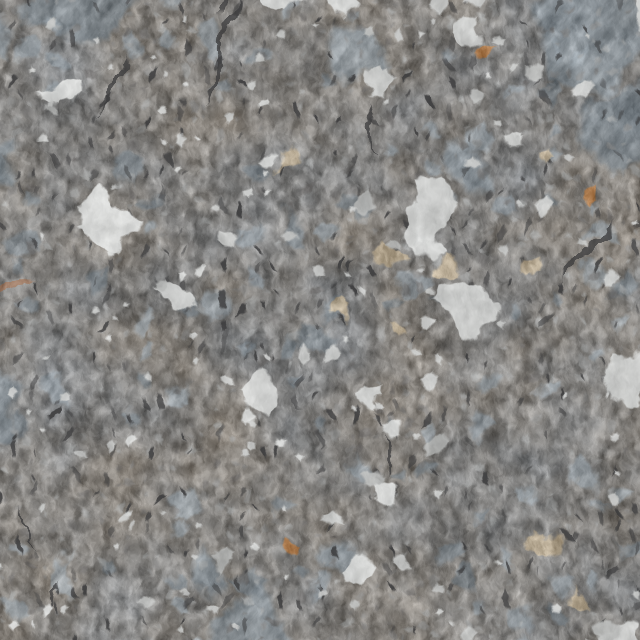
Reproduce this texture procedurally as a WebGL 1 fragment shader.

```glsl
precision highp float;
// Worn asphalt: mottled grey binder with embedded stones, pale chips, pits and twigs.

uniform vec2 u_resolution;

const vec3 BINDER = vec3(0.515, 0.507, 0.495);
const vec3 BLUE_STONE = vec3(0.53, 0.57, 0.60);
const vec3 PALE_CHIP = vec3(0.86, 0.865, 0.86);
const vec3 TAN_CHIP = vec3(0.74, 0.68, 0.58);
const vec3 RUST = vec3(0.72, 0.50, 0.30);
const vec3 TWIG = vec3(0.58, 0.44, 0.35);
const vec3 PIT = vec3(0.23, 0.23, 0.235);

float hash(vec2 p) {
  return fract(sin(dot(p, vec2(127.1, 311.7))) * 43758.5453);
}

vec2 rotate(vec2 p, float angle) {
  float c = cos(angle), s = sin(angle);
  return vec2(c * p.x - s * p.y, s * p.x + c * p.y);
}

float noise(vec2 p) {
  vec2 i = floor(p), f = fract(p);
  f = f * f * (3.0 - 2.0 * f);
  return mix(mix(hash(i), hash(i + vec2(1.0, 0.0)), f.x),
             mix(hash(i + vec2(0.0, 1.0)), hash(i + 1.0), f.x), f.y);
}

// Centred fractal noise, roughly -0.5 to 0.5.
float fbm(vec2 p) {
  float sum = 0.0, amp = 0.5;
  for (int i = 0; i < 4; i++) {
    sum += amp * (noise(p) - 0.5);
    p = rotate(p, 0.6) * 2.03 + 17.3;
    amp *= 0.5;
  }
  return sum;
}

// Signed distance-like value of a random six-sided polygon.
float polygon(vec2 p, float radius, vec2 seed) {
  float d = -1.0;
  for (int k = 0; k < 6; k++) {
    float side = float(k);
    float angle = 1.047 * side + 0.7 * hash(seed + side * 1.7);
    float reach = radius * mix(0.6, 1.1, hash(seed + side * 3.1 + 5.0));
    d = max(d, dot(p, vec2(cos(angle), sin(angle))) - reach);
  }
  return d;
}

// Scattered polygons: x is coverage, y a random value per chip.
// Radii are in cells; stretch narrows them sideways; spread varies their angle.
vec2 chips(vec2 uv, float scale, float share, vec2 radii, float stretch,
           float spread, float blur, float seed) {
  vec2 p = uv * scale + seed * 1.37;
  vec2 home = floor(p);
  vec2 best = vec2(0.0);
  for (int y = -1; y <= 1; y++) {
    for (int x = -1; x <= 1; x++) {
      vec2 cell = home + vec2(float(x), float(y));
      vec2 key = cell + seed;
      if (hash(key) > share) continue;
      vec2 centre = cell + 0.2 + 0.6 * vec2(hash(key + 3.3), hash(key + 8.1));
      vec2 q = rotate(p - centre, (hash(key + 12.7) - 0.5) * spread);
      q.x *= stretch;
      float size = hash(key + 21.9);
      float d = polygon(q, mix(radii.x, radii.y, size * size), key);
      float edge = blur * scale * sqrt(stretch);
      float cover = 1.0 - smoothstep(-edge, edge, d);
      if (cover > best.x) best = vec2(cover, hash(key + 31.4));
    }
  }
  return best;
}

void main() {
  vec2 uv = gl_FragCoord.xy / u_resolution.y;

  // Warps that roughen outlines at two sizes.
  vec2 fineWarp = 0.012 * vec2(fbm(uv * 65.0), fbm(uv * 65.0 + 40.0));
  vec2 wideWarp = 0.055 * vec2(fbm(uv * 19.0 + 9.0), fbm(uv * 19.0 + 70.0));
  vec2 rough = uv + fineWarp;
  vec2 ragged = rough + wideWarp;

  // Binder with slightly upright grain.
  float grain = fbm((uv + fineWarp) * vec2(84.0, 56.0));
  float mottle = fbm(uv * 26.0 + 5.0);
  float warmth = fbm(uv * 11.0 + 33.0);
  vec3 color = BINDER + 0.50 * grain + 0.17 * mottle;
  color += warmth * vec3(0.05, 0.0, -0.06);

  // Half-buried blue stones with slanted streaks.
  float streaks = fbm(rotate(uv, 0.7) * vec2(75.0, 22.0));
  vec3 stone = BLUE_STONE + 0.34 * streaks + 0.22 * grain;
  vec2 large = chips(ragged, 5.0, 0.36, vec2(0.2, 0.55), 1.2, 6.28, 0.009, 2.0);
  color = mix(color, stone + 0.14 * (large.y - 0.5), 0.75 * large.x);
  vec2 medium = chips(ragged, 17.0, 0.38, vec2(0.2, 0.5), 1.3, 6.28, 0.005, 13.0);
  color = mix(color, stone + 0.22 * (medium.y - 0.45), 0.65 * medium.x);

  // Fine aggregate of mixed tone.
  vec2 grit = chips(rough, 44.0, 0.5, vec2(0.15, 0.48), 1.4, 3.0, 0.003, 23.0);
  vec3 gritColor = mix(vec3(0.40, 0.39, 0.385), vec3(0.69, 0.70, 0.70), grit.y);
  color = mix(color, gritColor + 0.3 * grain, 0.6 * grit.x);

  // Dark pits and a few long cracks.
  vec2 pits = chips(rough, 34.0, 0.28, vec2(0.2, 0.55), 2.8, 1.6, 0.002, 37.0);
  color = mix(color, PIT, (0.35 + 0.55 * pits.y) * pits.x);
  vec2 cracks = chips(ragged, 7.0, 0.17, vec2(0.2, 0.6), 14.0, 1.8, 0.0022, 41.0);
  color = mix(color, PIT, 0.75 * cracks.x);

  // Tan and rusty fragments.
  vec2 tan1 = chips(ragged, 13.0, 0.09, vec2(0.2, 0.42), 1.4, 6.28, 0.003, 53.0);
  vec3 tanColor = mix(TAN_CHIP, RUST, smoothstep(0.75, 0.9, tan1.y));
  color = mix(color, tanColor + 0.5 * grain, 0.85 * tan1.x);

  // Pale chips, from ragged flakes down to specks.
  vec3 pale = PALE_CHIP + 0.16 * grain + 0.12 * mottle;
  vec2 flakes = chips(ragged, 7.0, 0.23, vec2(0.2, 0.48), 1.5, 2.2, 0.0025, 61.0);
  color = mix(color, pale - 0.06 * flakes.y, 0.96 * flakes.x);
  vec2 bits = chips(rough, 18.0, 0.13, vec2(0.16, 0.42), 1.3, 6.28, 0.0025, 71.0);
  color = mix(color, pale - 0.17 * bits.y, 0.92 * bits.x);
  vec2 specks = chips(rough, 38.0, 0.09, vec2(0.18, 0.4), 1.3, 6.28, 0.0022, 83.0);
  color = mix(color, pale - 0.1 * specks.y, 0.9 * specks.x);

  // Rare twigs lying across the surface.
  vec2 twigs = chips(rotate(rough, 1.3), 5.0, 0.07, vec2(0.2, 0.32), 10.0, 0.8, 0.002, 97.0);
  color = mix(color, TWIG + 0.3 * grain, 0.9 * twigs.x);

  gl_FragColor = vec4(clamp(color, 0.0, 1.0), 1.0);
}
```
